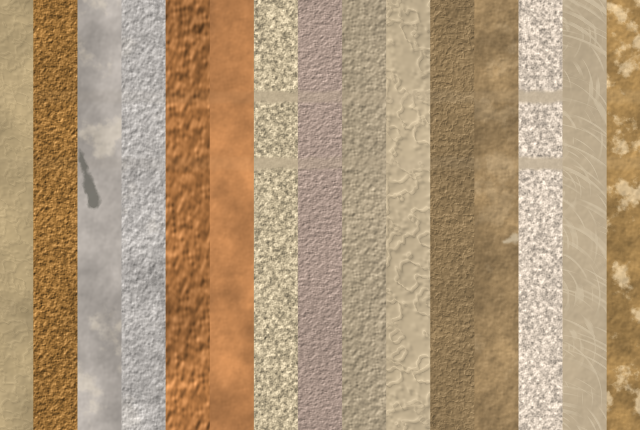
Reproduce this texture procedurally as a WebGL 2 fragment shader.

```glsl
#version 300 es
precision highp float;
// Fifteen vertical strips of plaster and stone finishes, each with its own grain, relief and stains.
uniform vec2 u_resolution;
out vec4 outColor;

const float STRIPS_ACROSS = 14.512;  // strip widths that fit the canvas
const float FIRST_SHIFT = 0.244;     // hidden part of the first strip
const int LAST_STRIP = 14;
const vec3 PALE = vec3(0.90, 0.84, 0.73);
const vec3 WORN = vec3(0.74, 0.67, 0.56);
const vec3 SCUFF = vec3(0.41, 0.40, 0.37);
const vec2 BAND_HEIGHTS = vec2(0.775, 0.620);
const vec2 LIGHT = vec2(-0.24, 0.30);
const float HIGHLIGHT_WHITENESS = 0.4;

const vec3 BASE[] = vec3[](
  vec3(.70, .62, .47), vec3(.58, .42, .22), vec3(.68, .65, .62),
  vec3(.70, .68, .66), vec3(.64, .43, .25), vec3(.74, .51, .32),
  vec3(.75, .69, .57), vec3(.66, .58, .53), vec3(.67, .61, .51),
  vec3(.75, .68, .56), vec3(.55, .46, .33), vec3(.59, .49, .35),
  vec3(.84, .78, .71), vec3(.73, .66, .55), vec3(.63, .50, .31));
// Grain frequency across, frequency up, relief strength
const vec3 GRAIN[] = vec3[](
  vec3(60, 70, .18), vec3(125, 130, 1.2), vec3(70, 60, .10),
  vec3(110, 100, .60), vec3(72, 46, 1.0), vec3(80, 80, .10),
  vec3(145, 145, .5), vec3(120, 150, .65), vec3(95, 100, .65),
  vec3(42, 46, .20), vec3(105, 115, .65), vec3(85, 85, .30),
  vec3(140, 140, .3), vec3(70, 70, .08), vec3(80, 80, .30));
// Mottle frequency, mottle strength, pale patch cover
const vec3 STAIN[] = vec3[](
  vec3(9, .24, .05), vec3(8, .15, 0), vec3(11, .30, .45),
  vec3(12, .22, .15), vec3(6, .30, 0), vec3(12, .38, 0),
  vec3(9, .06, 0), vec3(6, .08, 0), vec3(9, .12, 0),
  vec3(8, .10, 0), vec3(7, .18, 0), vec3(14, .42, .18),
  vec3(9, .04, 0), vec3(6, .10, 0), vec3(17, .45, .80));
// Speckle contrast, share of sharp creases
const vec2 FINISH[] = vec2[](
  vec2(.05, .5), vec2(.50, .1), vec2(.05, 0), vec2(.28, .1), vec2(.16, 0),
  vec2(.06, 0), vec2(.72, 0), vec2(.10, 0), vec2(.12, 0), vec2(.03, 1),
  vec2(.20, .3), vec2(.16, .1), vec2(.64, 0), vec2(.04, 0), vec2(.12, .1));

float hash(vec2 cell) {
  uvec2 v = uvec2(ivec2(cell)) * 1664525u + 1013904223u;
  v.x += v.y * 1664525u;
  v.y += v.x * 1664525u;
  v ^= v >> 16u;
  v.x += v.y * 1664525u;
  v.x ^= v.x >> 16u;
  return float(v.x >> 8u) / 16777216.0;
}

float noise(vec2 p) {
  vec2 i = floor(p), f = fract(p);
  f = f * f * (3.0 - 2.0 * f);
  return mix(mix(hash(i), hash(i + vec2(1, 0)), f.x),
             mix(hash(i + vec2(0, 1)), hash(i + vec2(1, 1)), f.x), f.y);
}

float fbm(vec2 p, int octaves) {
  float sum = 0.0, total = 0.0, weight = 1.0;
  for (int i = 0; i < octaves; i++) {
    sum += weight * noise(p);
    total += weight;
    weight *= 0.55;
    p = mat2(1.6, 1.2, -1.2, 1.6) * p + 7.3;
  }
  return sum / total;
}

// Bumpy surface, crossed by thin ridges according to the crease share
float height(vec2 p, float crease) {
  float ridge = exp(-11.0 * abs(fbm(p * 0.7 + 31.0, 3) - 0.5));
  return mix(fbm(p, 2), ridge, crease);
}

// Soft-edged stroke that swells toward b
float stroke(vec2 p, vec2 a, vec2 b, float radius) {
  float t = clamp(dot(p - a, b - a) / dot(b - a, b - a), 0.0, 1.0);
  float d = length(p - mix(a, b, t)) + 0.012 * (fbm(p * 70.0, 3) - 0.5);
  return 1.0 - smoothstep(-0.006, 0.004, d - radius * (0.35 + 0.65 * t));
}

// Overlapping fans of thin trowel arcs
float trowelArcs(vec2 p) {
  float lines = 0.0;
  for (int i = 0; i < 3; i++) {
    float n = float(i);
    float y = p.y / 0.36 + n / 3.0;
    vec2 d = p - vec2(1.255 + 0.012 * n, (floor(y) + 0.2 - n / 3.0) * 0.36);
    float ring = noise(vec2(length(d) * 180.0 + n * 41.0, atan(d.y, d.x) * 2.0 + floor(y) * 9.0 + 20.0));
    lines += smoothstep(0.65, 0.95, ring) * smoothstep(0.0, 0.25, fract(y));
  }
  return min(lines, 1.0);
}

vec3 strip(int k, vec2 p) {
  vec3 grain = GRAIN[k], stain = STAIN[k];
  float speckle = FINISH[k].x, crease = FINISH[k].y;
  vec2 seed = vec2(17.3, 41.7) * float(k + 1);

  // Cloudy tone and pale patches
  float cloud = fbm(p * stain.x + seed, 5);
  vec3 col = BASE[k] * (1.0 + stain.y * (cloud - 0.5) * 1.5);
  float patches = smoothstep(0.53, 0.70, fbm(p * stain.x * 1.2 + seed.yx, 5));
  col = mix(col, mix(PALE, col * 1.35, 0.35), patches * stain.z);

  // Worn level bands flatten the grain, most of all on speckled strips
  vec2 away = abs(p.y - BAND_HEIGHTS + 0.012 * (fbm(p * 40.0, 2) - 0.5));
  float band = 1.0 - smoothstep(0.008, 0.020, min(away.x, away.y));
  band *= speckle > 0.6 ? 0.85 : k >= 6 && k <= 9 ? 0.4 : 0.15;
  col = mix(col, WORN, band * (k >= 6 ? 0.8 : 0.3));

  // Lit relief and speckle, with highlights paler than the base
  vec2 q = p * grain.xy + seed;
  float relief = height(q, crease) - height(q + LIGHT, crease);
  float speck = fbm(q * 1.05 + 57.0, 2) - 0.5;
  float detail = min(1.0, u_resolution.y / (2.0 * grain.x)) * (1.0 - band);
  float shade = detail * (grain.z * relief + speckle * speck);
  float grey = dot(col, vec3(0.3, 0.6, 0.1));
  col += shade * mix(col, vec3(grey), HIGHLIGHT_WHITENESS * step(0.0, shade));

  // Marks found on single strips
  if (k == 2) col = mix(col, SCUFF, 0.8 * stroke(p, vec2(0.187, 0.645), vec2(0.218, 0.530), 0.015));
  if (k == 11) col = mix(col, PALE, 0.6 * stroke(p, vec2(1.172, 0.437), vec2(1.198, 0.446), 0.012));
  if (k == 13) col = mix(col, PALE, 0.36 * trowelArcs(p));
  return col;
}

void main() {
  vec2 p = gl_FragCoord.xy / u_resolution.y;
  float x = gl_FragCoord.x / u_resolution.x * STRIPS_ACROSS + FIRST_SHIFT;
  float edge = floor(x + 0.5);
  float pixel = STRIPS_ACROSS / u_resolution.x;
  int right = clamp(int(edge), 0, LAST_STRIP);
  int left = clamp(int(edge) - 1, 0, LAST_STRIP);
  float side = smoothstep(-0.7 * pixel, 0.7 * pixel, x - edge);
  outColor = vec4(clamp(mix(strip(left, p), strip(right, p), side), 0.0, 1.0), 1.0);
}
```
